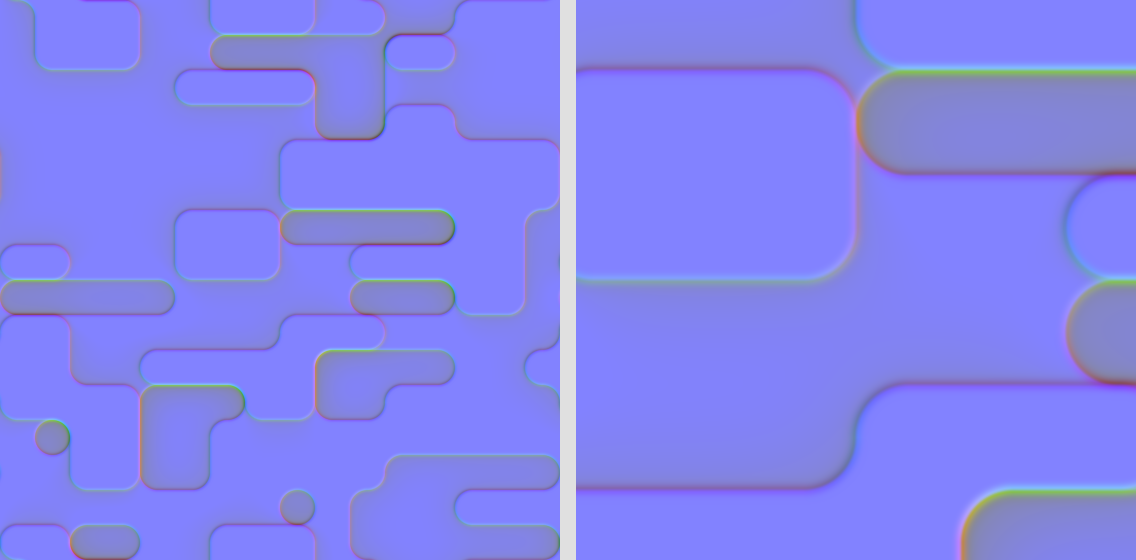
Left, the full canvas; right, a detail of the centre.
This texture map is drawn by a three.js fragment shader. Its source:

```glsl
#define GRID 16.0
#define PLATES 46
#define SEED 7.3
#define BLOCK_SHARE 0.3
#define TILT 0.125
#define TILT_WIDTH 0.055
#define CREASE 0.31
#define CREASE_WIDTH 0.05
#define HALO 0.26
#define HALO_SIGMA 0.6
#define SOFT 0.025

varying vec2 vUv;

const vec3 FLAT_COLOR = vec3(0.508, 0.508, 1.0);
const vec4 WINDOW = vec4(0.0, 1.0, 2.0, 3.0);

vec3 hash3(float n) {
  return fract(sin(vec3(n, n + 31.7, n + 74.3) * 12.9898 + SEED) * 43758.547);
}

// Cell heights (0 low, 1 middle, 2 high) in a 4x4 window, one column per row
mat4 plateHeights(vec2 corner) {
  mat4 h = mat4(vec4(1.0), vec4(1.0), vec4(1.0), vec4(1.0));
  for (int i = 0; i < PLATES; i++) {
    vec3 place = hash3(float(i) * 2.0 + 1.0);
    vec3 kind = hash3(float(i) * 2.0 + 202.0);
    bool block = kind.x < BLOCK_SHARE;
    vec2 start = floor(place.xy * GRID);
    vec2 size = block ? floor(2.0 + 1.5 * kind.yz)
                      : vec2(1.0 + floor(5.0 * kind.y), 1.0);
    float level = 2.0 * step(place.z, block ? 0.75 : 0.42);
    vec4 inX = step(mod(corner.x + WINDOW - start.x, GRID), vec4(size.x - 0.5));
    vec4 inY = step(mod(corner.y + WINDOW - start.y, GRID), vec4(size.y - 0.5));
    for (int j = 0; j < 4; j++) {
      h[j] = mix(h[j], vec4(level), inX * inY[j]);
    }
  }
  return h;
}

// Signed distance (x) and outward direction (yz) of the rounded outline
// between four cell centres; m marks the filled cells
vec3 outline(vec4 m, vec2 f) {
  float count = dot(m, vec4(1.0));
  if (count < 0.5) return vec3(1.0, 0.0, 0.0);
  if (count > 3.5) return vec3(-1.0, 0.0, 0.0);

  float side = 1.0;
  if (count > 2.5) {
    m = 1.0 - m;
    side = -1.0;
  }
  vec2 center = vec2(m.y + m.w, m.z + m.w);
  if (count > 1.5 && count < 2.5) {
    if (m.x == m.y) {
      float up = 2.0 * m.x - 1.0;
      return vec3((f.y - 0.5) * up, 0.0, up);
    }
    if (m.x == m.z) {
      float right = 2.0 * m.x - 1.0;
      return vec3((f.x - 0.5) * right, right, 0.0);
    }
    // Diagonal pair: keep the nearer arc
    center = m.x > 0.5 ? vec2(step(1.0, f.x + f.y))
                       : (f.x > f.y ? vec2(1.0, 0.0) : vec2(0.0, 1.0));
  }
  vec2 q = f - center;
  float d = length(q);
  return side * vec3(d - 0.5, q / max(d, 0.0001));
}

vec4 gaussian(float f) {
  vec4 d = (WINDOW - 1.0 - f) / HALO_SIGMA;
  vec4 w = exp(-0.5 * d * d);
  return w / dot(w, vec4(1.0));
}

void main() {
  vec2 p = vUv * GRID - 0.5;
  vec2 f = fract(p);
  mat4 h = plateHeights(floor(p) - 1.0);
  vec4 near = vec4(h[1][1], h[1][2], h[2][1], h[2][2]);

  // Bevel and crease along the outline of each level
  float height = 0.0;
  float crease = 0.0;
  vec2 tilt = vec2(0.0);
  for (int i = 0; i < 2; i++) {
    vec3 edge = outline(step(float(i) + 0.5, near), f);
    float outside = smoothstep(-SOFT, SOFT, edge.x);
    float across = edge.x / TILT_WIDTH;
    height += 1.0 - outside;
    tilt += edge.yz * exp(-across * across);
    crease += outside * exp(-max(edge.x, 0.0) / CREASE_WIDTH);
  }

  // Soft shade on ground that lies below its surroundings
  float blurred = dot(gaussian(f.x) * h, gaussian(f.y));
  float halo = max(blurred - height, 0.0);

  vec3 color = FLAT_COLOR;
  color.rg += TILT * tilt * vec2(1.0, -1.0) + vec2(0.01, 0.02) * halo;
  color.b -= min(CREASE * crease, 0.42) + HALO * halo;
  gl_FragColor = vec4(clamp(color, 0.0, 1.0), 1.0);
}
```
